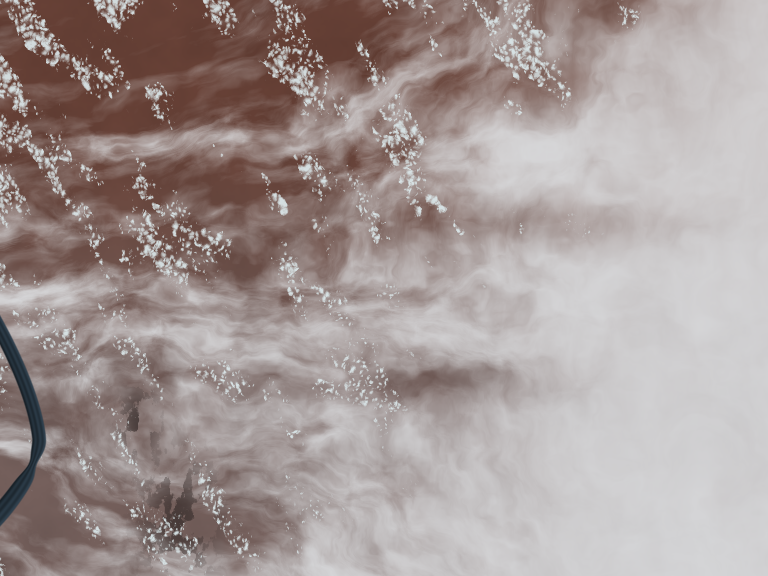
Write a Shadertoy shader that draws this texture.

```glsl
// Streaky white cloud veil over red-brown ground, with small puffs and a dark ribbon at the left.
#define GROUND_WARM vec3(0.39, 0.245, 0.205)
#define GROUND_GREY vec3(0.44, 0.36, 0.345)
#define CLOUD_WHITE vec3(0.875, 0.885, 0.895)
#define PUFF_WHITE vec3(0.86, 0.91, 0.92)
#define SLATE vec3(0.14, 0.19, 0.23)
#define STREAK_CONTRAST 1.35
#define WISP_CONTRAST 0.80
#define FLUFF_CONTRAST 0.60
#define WARP 0.045
#define PUFF_CELLS 80.0
#define RIBBON_WIDTH 0.012

float hash(vec2 p) {
    vec3 q = fract(p.xyx * 0.1031);
    q += dot(q, q.yzx + 33.33);
    return fract((q.x + q.y) * q.z);
}

float noise(vec2 p) {
    vec2 i = floor(p), f = fract(p);
    f = f * f * f * (f * (f * 6.0 - 15.0) + 10.0);
    return mix(mix(hash(i), hash(i + vec2(1, 0)), f.x),
               mix(hash(i + vec2(0, 1)), hash(i + vec2(1, 1)), f.x), f.y);
}

float fbm(vec2 p) {
    float sum = 0.0, amp = 0.5;
    for (int i = 0; i < 5; i++) {
        sum += amp * noise(p);
        p = p * 2.03 + vec2(17.3, 9.1);
        amp *= 0.52;
    }
    return sum;
}

// Soft elliptical patch
float blob(vec2 p, vec2 centre, vec2 radius) {
    vec2 d = (p - centre) / radius;
    return exp(-dot(d, d));
}

// Cellular specks whose size follows the density
float puffs(vec2 p, float cells, float density) {
    vec2 q = p * cells + 1.8 * vec2(fbm(p * 50.0), fbm(p * 50.0 + 31.0));
    vec2 home = floor(q);
    float cover = 0.0;
    for (int k = 0; k < 9; k++) {
        vec2 cell = home + vec2(k % 3 - 1, k / 3 - 1);
        vec2 seed = cell + vec2(hash(cell + 5.0), hash(cell + 71.0));
        float radius = 0.85 * density * hash(cell + 140.0);
        float d = length((q - seed) * vec2(1.0, 0.8));
        float speck = 1.0 - smoothstep(0.2 * radius, radius + 0.05, d);
        cover = max(cover, speck * smoothstep(0.08, 0.35, radius));
    }
    return cover;
}

// Amount of cloud veil, 0 to 1
float veilAmount(vec2 p) {
    vec2 bend = vec2(fbm(p * 4.0 + 4.0), fbm(p * vec2(4.0, 6.0) + 23.0)) - 0.5;
    vec2 q = p + WARP * bend * vec2(2.5, 1.6);
    float front = smoothstep(0.22, 1.47, q.x + 0.35 * (1.0 - q.y));
    float veil = 1.02 * front - 0.02;

    // Bright bands
    veil += 0.34 * blob(q, vec2(0.50, 0.43), vec2(0.34, 0.09));
    veil += 0.42 * blob(q, vec2(0.25, 0.76), vec2(0.25, 0.035));
    veil += 0.45 * blob(q, vec2(0.10, 0.50), vec2(0.28, 0.030));
    veil += 0.30 * blob(q, vec2(0.15, 0.61), vec2(0.26, 0.035));
    veil += 0.22 * blob(q, vec2(0.85, 0.74), vec2(0.25, 0.06));
    veil += 0.45 * blob(q + vec2(0.0, 0.55 * q.x), vec2(0.05, 0.21), vec2(0.25, 0.03));
    // Gaps that bare the ground
    veil -= 0.45 * blob(q, vec2(0.87, 0.61), vec2(0.26, 0.04));
    veil -= 0.50 * blob(q, vec2(0.76, 0.32), vec2(0.15, 0.04));
    veil -= 0.30 * blob(q, vec2(0.90, 0.85), vec2(0.20, 0.06));
    veil -= 0.40 * blob(q, vec2(1.08, 0.98), vec2(0.18, 0.05));
    veil -= 0.22 * blob(q, vec2(0.35, 0.92), vec2(0.42, 0.15));

    // Streaks fan out: rising to the right above, falling below
    vec2 s = vec2(q.x, q.y - 0.6 * q.x * (p.y - 0.45));
    float streak = fbm(s * vec2(3.2, 13.0) + 3.0) - 0.5;
    float wisp = fbm(s * vec2(13.0, 46.0) + 3.0 * bend) - 0.5;
    float fluff = fbm(s * vec2(26.0, 38.0) + 60.0) - 0.5;
    float calm = mix(1.0, 0.22, front * front);
    float bare = smoothstep(-0.2, 0.35, veil + streak);
    veil += calm * (STREAK_CONTRAST * streak + bare * (WISP_CONTRAST * wisp + FLUFF_CONTRAST * fluff));
    // Soft shoulder keeps the brightest cloud from going flat
    float excess = max(veil - 0.65, 0.0);
    return max(min(veil, 0.65) + 0.35 * (1.0 - exp(-excess / 0.35)), 0.0);
}

// Curved ribbon: x is coverage, y runs across its width
vec2 ribbon(vec2 p, float pixel) {
    float h = p.y - 0.235;
    float reach = h > 0.0 ? 0.20 : 0.13;
    float power = h > 0.0 ? 1.5 : 1.6;
    float t = abs(h) / reach;
    float centre = 0.068 - 0.072 * pow(t, power);
    float slope = 0.072 * power / reach * pow(t, power - 1.0);
    float across = (p.x - centre) / sqrt(1.0 + slope * slope);
    float twist = 1.0 - 0.5 * exp(-pow((p.y - 0.195) / 0.02, 2.0));
    float halfWidth = RIBBON_WIDTH * twist * (h > 0.0 ? 1.0 : 1.0 + 0.3 * min(t, 1.0));
    return vec2(1.0 - smoothstep(-pixel, pixel, abs(across) - halfWidth), across / halfWidth);
}

void mainImage(out vec4 fragColor, in vec2 fragCoord) {
    vec2 p = fragCoord / iResolution.y;
    float pixel = 1.0 / iResolution.y;
    float veil = veilAmount(p);

    // Ground, warmer towards the top, under the veil
    vec3 colour = mix(GROUND_GREY, GROUND_WARM, smoothstep(0.25, 0.85, p.y));
    colour *= 0.92 + 0.16 * fbm(p * 14.0);
    colour = mix(colour, CLOUD_WHITE, veil);

    // Ragged dark marks low at the left
    float marks = blob(p, vec2(0.31, 0.10), vec2(0.06, 0.09))
                + blob(p, vec2(0.24, 0.27), vec2(0.03, 0.05));
    marks *= smoothstep(0.50, 0.60, fbm(p * vec2(52.0, 38.0)));
    colour = mix(colour, 0.5 * GROUND_GREY, 0.75 * min(marks, 1.0));

    // Puffs gather in chains that fall to the right
    vec2 chain = vec2(0.5 * p.x - 0.86 * p.y, 0.86 * p.x + 0.5 * p.y);
    float clump = smoothstep(0.46, 0.70, fbm(chain * vec2(9.0, 23.0) + 8.0));
    float exposed = smoothstep(0.8, 0.3, veil) * mix(0.6, 1.0, smoothstep(0.3, 0.75, p.y));
    float puff = max(puffs(p, PUFF_CELLS, clump * exposed),
                     0.85 * puffs(p + 3.7, PUFF_CELLS * 1.6, clump * exposed));
    colour = mix(colour, PUFF_WHITE, 0.92 * puff);

    // Ribbon with faint lengthwise stripes
    vec2 band = ribbon(p, pixel);
    vec3 cloth = SLATE * (1.0 + 0.15 * sin(band.y * 9.0) + 0.2 * band.y);
    colour = mix(colour, cloth, band.x);
    fragColor = vec4(colour, 1.0);
}
```
